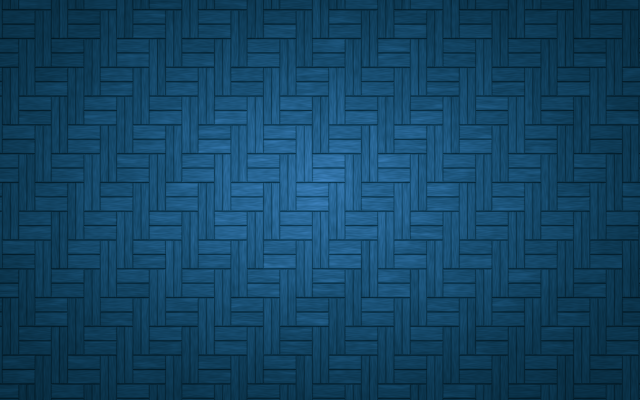
Write a WebGL 2 fragment shader that draws this pattern.

```glsl
#version 300 es
precision highp float;

uniform vec2 u_resolution;
out vec4 fragColor;

float hash(vec2 p) {
    vec3 q = fract(p.xyx * vec3(0.1031, 0.1030, 0.0973));
    q += dot(q, q.yzx + 33.33);
    return fract((q.x + q.y) * q.z);
}

vec2 gradient(vec2 corner) {
    float angle = 6.2832 * hash(corner);
    return vec2(cos(angle), sin(angle));
}

float gradientNoise(vec2 p) {
    vec2 i = floor(p), f = p - i;
    vec2 u = f * f * f * (f * (f * 6.0 - 15.0) + 10.0);
    float a = dot(gradient(i), f);
    float b = dot(gradient(i + vec2(1, 0)), f - vec2(1, 0));
    float c = dot(gradient(i + vec2(0, 1)), f - vec2(0, 1));
    float d = dot(gradient(i + vec2(1, 1)), f - vec2(1, 1));
    return mix(mix(a, b, u.x), mix(c, d, u.x), u.y);
}

// Streaks run along x; each plank gets its own slice of the noise.
float woodGrain(vec2 p, float seed) {
    p += seed * vec2(37.0, 19.0);
    p.y += 0.003 * gradientNoise(p * vec2(22.0, 40.0));
    float coarse = gradientNoise(p * vec2(18.0, 130.0));
    float fine = gradientNoise(p * vec2(45.0, 300.0) + 7.3);
    return 0.45 * coarse + 0.6 * fine;
}

// Deepens toward navy as brightness falls.
vec3 blueStain(float brightness) {
    return vec3(0.426 * pow(brightness, 1.86), 0.685 * brightness, brightness);
}

void main() {
    vec2 p = gl_FragCoord.xy / u_resolution.y;
    vec2 uv = gl_FragCoord.xy / u_resolution;
    float pixel = 1.0 / u_resolution.y;

    // Herringbone of two-cell blocks, stepping one cell per row
    vec2 cellSize = vec2(0.0408, 0.07196);
    vec2 grid = p / cellSize - vec2(15.143, 7.559);
    vec2 cell = floor(grid);
    float place = mod(cell.x - cell.y, 4.0);
    bool horizontal = place < 1.5;
    vec2 block = cell - (horizontal ? vec2(place, 0.0) : vec2(0.0, 3.0 - place));

    // Each block is split lengthwise into two planks
    vec2 span = horizontal ? vec2(2.0, 0.5) : vec2(0.5, 2.0);
    vec2 local = grid - block;
    vec2 plank = floor(local / span);
    local -= plank * span;
    float seed = hash(block * 2.0 + plank + 211.0);

    // Wood tone, grain and scattered pale streaks
    vec2 along = horizontal ? p : p.yx;
    float grain = woodGrain(along, seed);
    float streak = gradientNoise(along * vec2(10.0, 70.0) + seed * 91.0);
    float tone = (horizontal ? 1.01 : 0.98) + 0.11 * (seed - 0.5);
    tone += 0.22 * grain + 0.12 * smoothstep(0.1, 0.5, streak) * (horizontal ? 1.0 : 0.5);

    // Dark joints, heavier on the horizontal edges
    vec2 edge = min(local, span - local) * cellSize;
    vec2 width = vec2(0.0010, 0.0014);
    vec2 joint = 1.0 - smoothstep(width - pixel, width + pixel, edge);
    float seam = max(0.58 * joint.x, 0.85 * joint.y);
    tone *= 1.0 - 0.68 * seam;

    // Soft light from the centre
    float radius = length((uv - vec2(0.49, 0.53)) * 2.0);
    float light = mix(0.625, 0.27, smoothstep(-0.25, 1.45, radius));
    light += 0.03 * exp(-5.0 * radius * radius);

    fragColor = vec4(blueStain(clamp(light * tone, 0.02, 1.0)), 1.0);
}
```
